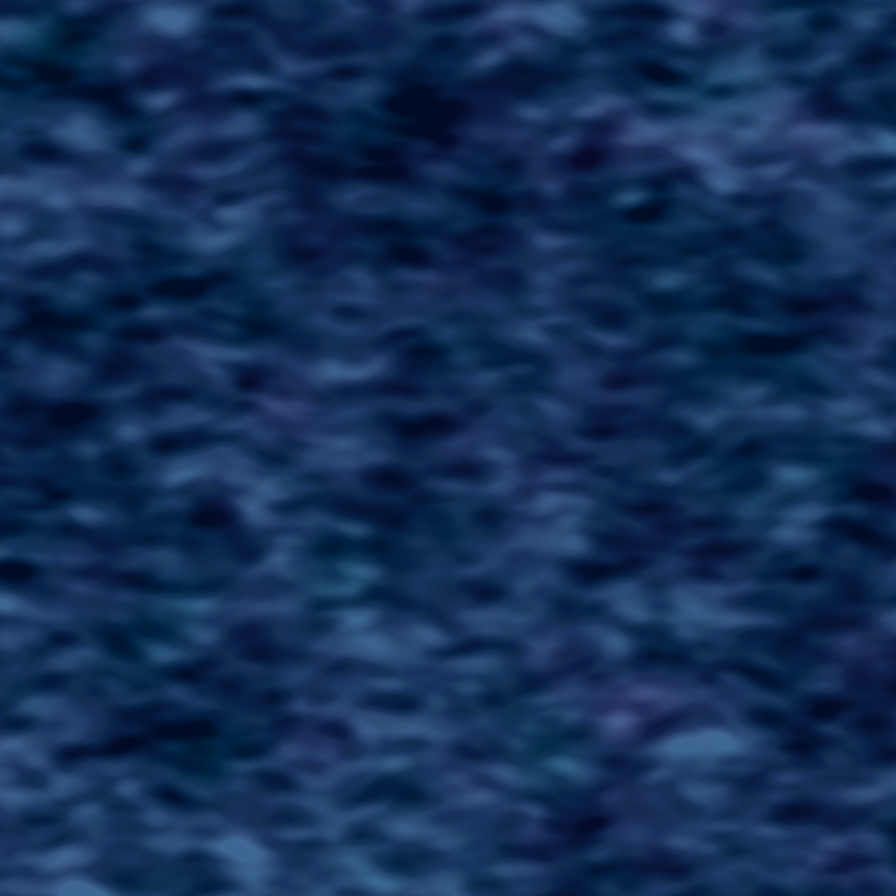
Reproduce this texture procedurally as a Shadertoy shader.

```glsl
vec3 hash3(vec2 cell, float seed) {
    vec3 q = fract(vec3(cell.xyx + seed * 7.31) * vec3(0.1031, 0.1030, 0.0973));
    q += dot(q, q.yxz + 33.33);
    return fract((q.xxy + q.yzz) * q.zyx);
}

// Cellular noise: one soft light or dark blob per cell, deviation near 0.46
float blobNoise(vec2 p, float seed) {
    vec2 cell = floor(p);
    float sum = 0.0;
    for (int y = -1; y <= 1; y++) {
        for (int x = -1; x <= 1; x++) {
            vec2 neighbour = cell + vec2(x, y);
            vec3 rnd = hash3(neighbour, seed);
            vec2 offset = p - neighbour - rnd.xy;
            float falloff = max(0.0, 1.0 - dot(offset, offset));
            sum += (rnd.z * 2.0 - 1.0) * falloff * falloff;
        }
    }
    return sum;
}

// Layered sines that gently tilt the horizontal grain
vec2 sway(vec2 p, float amount) {
    float lift = sin(p.x * 19.0 + p.y * 13.0) + 0.6 * sin(p.x * 43.0 - p.y * 29.0 + 1.7);
    float slide = sin(p.y * 37.0 + p.x * 11.0 + 0.8);
    return p + amount * vec2(slide, lift);
}

float weaveTone(vec2 p) {
    float grain = blobNoise(p * vec2(21.0, 47.0), 1.0);
    float fleck = blobNoise(p * vec2(35.0, 70.0), 5.0);
    float clump = blobNoise(p * vec2(11.0, 17.0), 9.0);
    float patches = blobNoise(p * vec2(4.5, 6.0), 13.0);
    return 1.55 * (grain + 0.6 * fleck + 0.55 * clump + 0.55 * patches);
}

vec3 blend(vec3 below, vec3 above, float from, float to, float tone) {
    return mix(below, above, clamp((tone - from) / (to - from), 0.0, 1.0));
}

// Tone is in standard deviations around the middle blue
vec3 indigoRamp(float tone) {
    vec3 color = vec3(0.00, 0.045, 0.155);
    color = blend(color, vec3(0.02, 0.10, 0.24), -2.5, -1.4, tone);
    color = blend(color, vec3(0.03, 0.14, 0.29), -1.4, -0.66, tone);
    color = blend(color, vec3(0.07, 0.18, 0.32), -0.66, -0.1, tone);
    color = blend(color, vec3(0.09, 0.20, 0.37), -0.1, 0.4, tone);
    color = blend(color, vec3(0.13, 0.25, 0.41), 0.4, 0.93, tone);
    color = blend(color, vec3(0.18, 0.31, 0.48), 0.93, 1.7, tone);
    return blend(color, vec3(0.24, 0.40, 0.58), 1.7, 2.8, tone);
}

void mainImage(out vec4 fragColor, in vec2 fragCoord) {
    vec2 uv = fragCoord / iResolution.y;
    vec3 color = indigoRamp(weaveTone(sway(uv, 0.004)));

    // Faint drift between violet and teal dye
    float dye = blobNoise(uv * vec2(13.0, 15.0), 21.0);
    color += dye * vec3(0.028, -0.008, 0.010);

    fragColor = vec4(clamp(color, 0.0, 1.0), 1.0);
}
```
